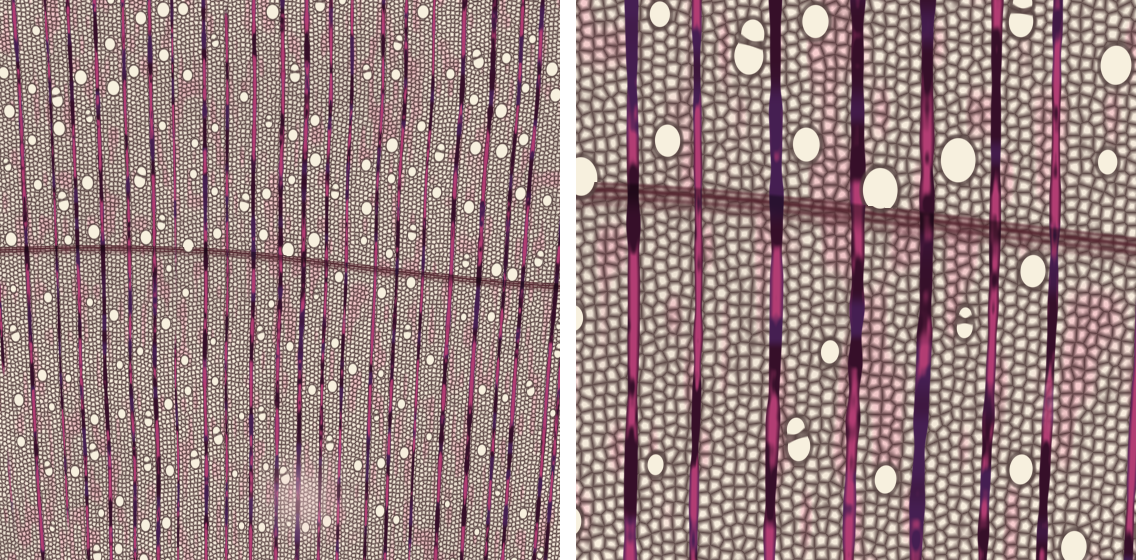
Left: the whole. Right: its middle third, enlarged.
Write a WebGL 2 fragment shader that draws this texture.

```glsl
#version 300 es
precision highp float;
// Stained cross-section of wood: fine cell files, broken magenta rays,
// scattered pale pores and one dark growth ring. Cells are a jittered Voronoi
// grid; rays and pores share irregular lanes in a slightly fanned space.
uniform vec2 u_resolution;
out vec4 fragColor;

const float LANES = 21.0;
const float PORE_ROW = 0.1;
const float CELLS = 130.0;
const vec3 WALL = vec3(0.38, 0.30, 0.29);
const vec3 LUMEN = vec3(0.95, 0.91, 0.85);
const vec3 PORE = vec3(0.97, 0.94, 0.87);
const vec3 RAY_DARK = vec3(0.21, 0.06, 0.16);
const vec3 RAY_BLUE = vec3(0.27, 0.12, 0.32);
const vec3 RAY_PINK = vec3(0.70, 0.24, 0.45);
const vec3 RING = vec3(0.33, 0.14, 0.18);

float hash(vec2 p) {
  vec3 q = fract(vec3(p.xyx) * 0.1031);
  q += dot(q, q.yzx + 33.33);
  return fract((q.x + q.y) * q.z);
}

float noise(vec2 p) {
  vec2 i = floor(p), f = fract(p);
  f = f * f * (3.0 - 2.0 * f);
  return mix(mix(hash(i), hash(i + vec2(1, 0)), f.x),
             mix(hash(i + vec2(0, 1)), hash(i + vec2(1, 1)), f.x), f.y);
}

// Straightens the lanes, which converge gently towards the bottom.
vec2 fan(vec2 p) {
  float k = 0.13 * (1.0 - p.y);
  float sway = 0.005 * (noise(vec2(p.x * 4.0, p.y * 6.0)) - 0.5);
  return vec2((p.x - 0.41 * k) / (1.0 - k) + sway, p.y);
}

float rayCentre(float lane) {
  return (lane + 0.5 + 0.6 * (hash(vec2(lane, 7.0)) - 0.5)) / LANES;
}

float ringHeight(float x) {
  return 0.558 + 0.004 * sin(x * 9.0) - 0.066 * smoothstep(0.35, 1.0, x);
}

// Gap between nearest and second nearest cell centre: zero on the walls.
float cellDepth(vec2 g) {
  float near = 9.0, next = 9.0;
  for (int i = -1; i <= 1; i++) {
    float column = floor(g.x) + float(i);
    float y = g.y + hash(vec2(column, 3.0));
    for (int j = -1; j <= 1; j++) {
      vec2 id = vec2(column, floor(y) + float(j));
      vec2 jitter = vec2(hash(id + 11.0), hash(id + 47.0)) - 0.5;
      float d = length(vec2(g.x, y) - id - 0.5 - 0.45 * jitter);
      next = min(next, max(near, d));
      near = min(near, d);
    }
  }
  return next - near;
}

float oval(vec2 p, float radius) {
  return length(p / vec2(1.0, 1.2)) - radius;
}

// Signed distance to the pores; some are pairs split by a thin wall.
float poreDistance(vec2 p, float sizeScale) {
  float best = 1.0;
  for (int i = -2; i <= 1; i++) {
    float lane = floor(p.x * LANES) + float(i);
    float slide = hash(vec2(lane, 23.0));
    for (int j = -1; j <= 1; j++) {
      vec2 id = vec2(lane, floor(p.y / PORE_ROW - slide) + float(j));
      if (hash(id + 5.0) < 0.2) continue;
      float across = mix(0.32, 0.68, hash(id + 61.0));
      float x = mix(rayCentre(lane), rayCentre(lane + 1.0), across);
      float y = (id.y + slide + 0.15 + 0.7 * hash(id + 83.0)) * PORE_ROW;
      vec2 q = p - vec2(x, y);
      float radius = mix(0.0062, 0.0112, hash(id + 31.0)) * sizeScale;
      float d = oval(q, radius);
      if (hash(id + 101.0) > 0.78) {
        float lean = hash(id + 17.0) - 0.5;
        float twin = oval(q - radius * vec2(lean, 1.4), radius * 0.8);
        d = max(min(d, twin), 0.0012 - 0.5 * abs(d - twin));
      }
      best = min(best, d);
    }
  }
  return best;
}

// Ray colour in rgb, coverage in a.
vec4 rays(vec2 p, float px) {
  vec4 result = vec4(0.0);
  for (int i = -1; i <= 1; i++) {
    float lane = floor(p.x * LANES) + float(i);
    float size = hash(vec2(lane, 19.0));
    float ragged = noise(vec2(lane * 9.0, p.y * 60.0));
    float halfWidth = mix(0.0022, 0.0048, size) * mix(0.75, 1.2, ragged);
    float broken = smoothstep(0.25, 0.4, noise(vec2(lane * 5.0, p.y * 7.0)) + size);
    float side = (p.x - rayCentre(lane)) / halfWidth;
    float soft = px / halfWidth;
    float cover = (1.0 - smoothstep(1.0 - soft, 1.0 + soft, abs(side))) * broken;
    float segment = 0.7 * noise(vec2(lane * 13.0 + side * 0.25, p.y * 24.0))
                  + 0.3 * noise(vec2(lane * 3.0 + side, p.y * 110.0));
    float core = 1.0 - 0.75 * smoothstep(0.3, 1.0, abs(side));
    float blue = smoothstep(0.45, 0.75, noise(vec2(lane * 7.0, p.y * 40.0)));
    vec3 colour = mix(RAY_DARK, RAY_BLUE, blue);
    colour = mix(colour, RAY_PINK, smoothstep(0.4, 0.6, segment) * core);
    if (cover > result.a) result = vec4(colour, cover);
  }
  return result;
}

void main() {
  vec2 p = gl_FragCoord.xy / u_resolution.y;
  float px = 1.0 / u_resolution.y;
  vec2 q = fan(p);
  float below = ringHeight(p.x) - p.y;

  // Cell tissue with gentle tonal drift
  float lumen = clamp(cellDepth(q * CELLS) / 0.7, 0.0, 1.0);
  float drift = noise(p * 6.0) - 0.5;
  vec3 colour = mix(WALL, LUMEN, lumen * (1.0 + 0.12 * drift));
  colour = mix(colour, colour * vec3(1.0, 0.86, 0.93), smoothstep(0.55, 0.9, noise(q * vec2(90.0, 25.0))));

  // Growth ring of flattened dark rows
  float band = smoothstep(-0.0015, 0.0015, below) * (1.0 - smoothstep(0.004, 0.02, below));
  float rows = 0.75 + 0.25 * cos(below * 1400.0);
  colour = mix(colour, RING, 0.9 * band * rows);

  // Rays, then pores with thin walls
  vec4 ray = rays(q, px);
  colour = mix(colour, ray.rgb * (1.0 - 0.4 * band), ray.a);
  float pore = poreDistance(q, below > 0.0 ? 0.84 : 1.0);
  colour = mix(colour, WALL * 0.9, 0.75 * (1.0 - smoothstep(0.001, 0.003, pore)));
  colour = mix(colour, PORE, 1.0 - smoothstep(-px, px * 0.5, pore));

  // Soft pink glow
  float glow = exp(-dot(p - vec2(0.54, 0.11), p - vec2(0.54, 0.11)) / 0.004);
  fragColor = vec4(mix(colour, vec3(0.95, 0.80, 0.82), 0.45 * glow), 1.0);
}
```
